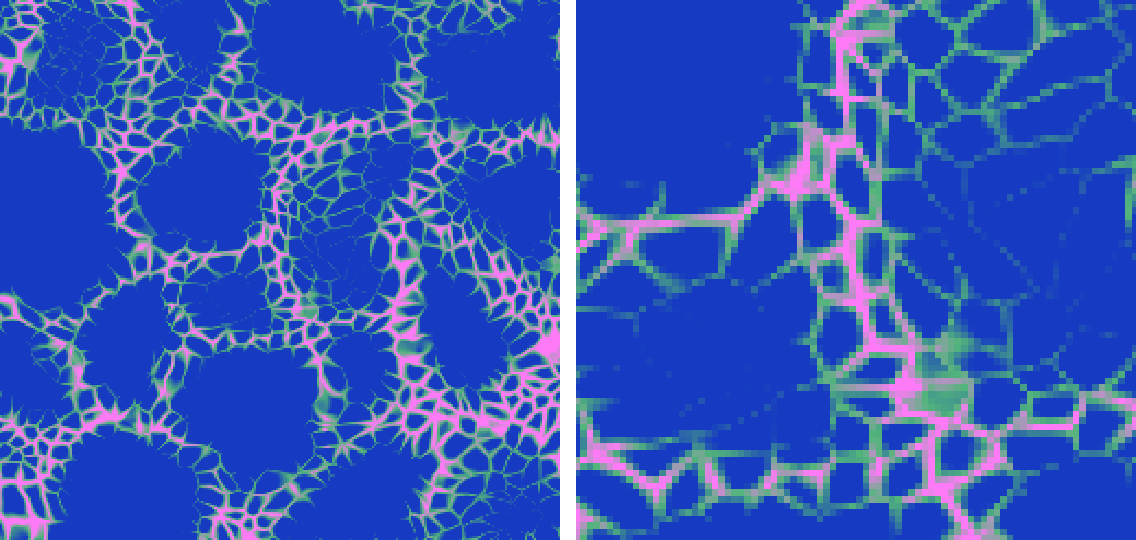
Left: the whole. Right: its middle third, enlarged.
A WebGL 1 fragment shader for this pattern:

```glsl
precision highp float;
// Web of glowing filaments on deep blue: the walls of large warped Voronoi
// cells choose where a much finer, stretched Voronoi net may show.
// Net strength is coloured blue - green - pink on a grid of small square tiles.

uniform vec2 u_resolution;

vec2 hash2(vec2 cell) {
  return fract(sin(vec2(dot(cell, vec2(127.1, 311.7)),
                        dot(cell, vec2(269.5, 183.3)))) * 43758.5453);
}

// Smooth two-channel value noise, 0 to 1
vec2 noise2(vec2 p) {
  vec2 cell = floor(p);
  vec2 f = fract(p);
  f = f * f * (3.0 - 2.0 * f);
  vec2 low = mix(hash2(cell), hash2(cell + vec2(1.0, 0.0)), f.x);
  vec2 high = mix(hash2(cell + vec2(0.0, 1.0)), hash2(cell + 1.0), f.x);
  return mix(low, high, f.y);
}

// Second minus first nearest distance: zero on the walls between cells
float wallDistance(vec2 p) {
  vec2 cell = floor(p);
  float nearest = 8.0;
  float second = 8.0;
  for (int y = -1; y <= 1; y++) {
    for (int x = -1; x <= 1; x++) {
      vec2 neighbour = cell + vec2(float(x), float(y));
      float d = length(neighbour + hash2(neighbour) - p);
      second = min(second, max(nearest, d));
      nearest = min(nearest, d);
    }
  }
  return second - nearest;
}

vec3 ramp(float v) {
  vec3 blue = vec3(0.085, 0.23, 0.76);
  vec3 green = vec3(0.32, 0.71, 0.48);
  vec3 pink = vec3(1.0, 0.48, 0.97);
  vec3 color = mix(blue, green, clamp(v * 2.0, 0.0, 1.0));
  return mix(color, pink, clamp(v * 2.0 - 1.0, 0.0, 1.0));
}

void main() {
  // Square tiles, 256 across the canvas
  vec2 uv = gl_FragCoord.xy / u_resolution.x;
  vec2 p = (floor(uv * 256.0) + 0.5) / 256.0;

  // Broad web: ragged walls whose strength drifts from wisps to clumps
  vec2 broadWarp = 0.09 * (noise2(p * 7.0 + 3.0) - 0.5)
                 + 0.035 * (noise2(p * 19.0 + 41.0) - 0.5);
  float wall = wallDistance((p + broadWarp) * 4.0 + 17.0);
  float clump = 0.75 * noise2(p * 5.0 + 60.0).x + 0.25 * noise2(p * 13.0 + 80.0).y;
  float strength = min(0.35 + 1.6 * clump - 3.4 * wall, 1.3);

  // Fine net: cells pulled into ovals and stripes by the warp
  vec2 fineWarp = 0.06 * (noise2(p * 9.0 + 23.0) - 0.5)
                + 0.008 * (noise2(p * 42.0 + 9.0) - 0.5);
  float net = wallDistance((p + fineWarp) * 29.0 + 5.0);

  gl_FragColor = vec4(ramp(strength - 2.7 * net), 1.0);
}
```
